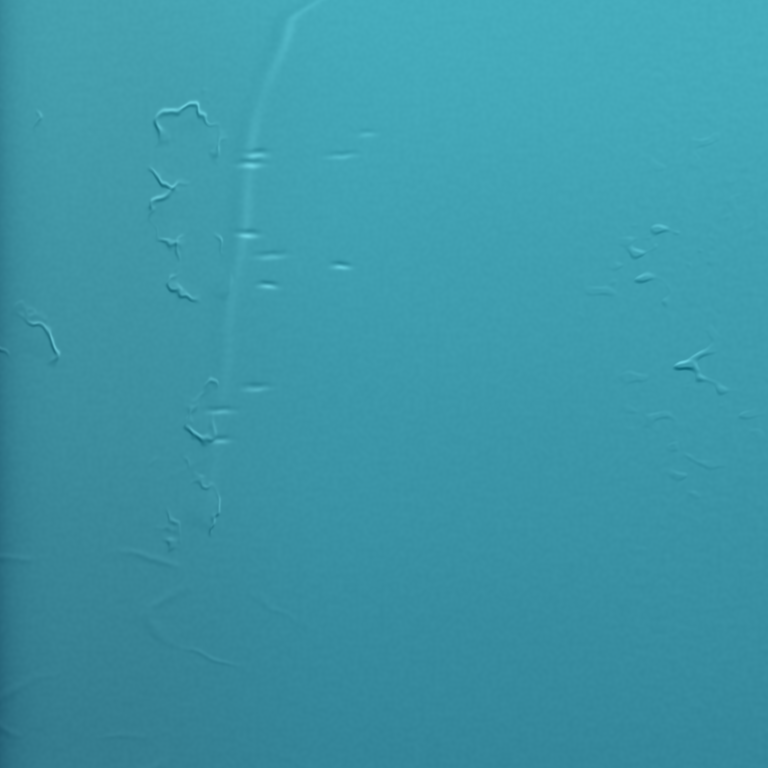
Write a WebGL 1 fragment shader that draws this texture.

```glsl
precision highp float;
// Teal painted plaster wall with a vertical seam, flaked patches and small chips.
uniform vec2 u_resolution;

const vec3 TOP_COLOR = vec3(0.272, 0.675, 0.738);
const vec3 BOTTOM_COLOR = vec3(0.202, 0.525, 0.603);
const vec3 LEFT_TINT = vec3(0.004, -0.035, -0.042);
const vec3 RELIEF_TINT = vec3(0.9, 1.0, 0.98);
const vec2 LIGHT_STEP = vec2(0.0007, 0.0019);
const float EDGE_SHADE = 0.10;
const float GRAIN = 0.013;
const float SEAM_GLOW = 0.055;
const float PATCH_HEIGHT = 0.17;
const float SCUFF_HEIGHT = 0.23;
const float WRINKLE_HEIGHT = 0.045;
const float CHIP_CONTRAST = 0.19;
const int PATCHES = 8;
const int CHIPS = 11;

vec2 hash2(vec2 p) {
  vec3 q = fract(p.xyx * vec3(0.1031, 0.1030, 0.0973));
  q += dot(q, q.yzx + 33.33);
  return fract((q.xx + q.yz) * q.zy);
}

float cornerSlope(vec2 cell, vec2 corner, vec2 f) {
  float angle = 6.2832 * hash2(cell + corner + 17.0).x;
  return dot(vec2(cos(angle), sin(angle)), f - corner);
}

// Gradient noise, about -0.7 to 0.7
float noise(vec2 p) {
  vec2 i = floor(p);
  vec2 f = p - i;
  vec2 u = f * f * f * (f * (f * 6.0 - 15.0) + 10.0);
  float low = mix(cornerSlope(i, vec2(0.0), f), cornerSlope(i, vec2(1.0, 0.0), f), u.x);
  float high = mix(cornerSlope(i, vec2(0.0, 1.0), f), cornerSlope(i, vec2(1.0), f), u.x);
  return mix(low, high, u.y);
}

float bell(float x, float width) {
  return exp(-x * x / (width * width));
}

float seamX(float y) {
  return 0.235 + 0.115 * y + 0.035 * smoothstep(0.84, 1.0, y)
    + 0.04 * smoothstep(0.97, 1.01, y) + 0.008 * noise(vec2(y * 13.0, 4.5));
}

// Raised rims of flaked paint along the seam and the left border
float patchRims(vec2 p) {
  vec2 warp = vec2(noise(p * 21.0), noise(p * 21.0 + 40.0)) * 0.035;
  warp += noise(p * 75.0) * 0.009;
  float height = 0.0;
  for (int i = 0; i < PATCHES; i++) {
    float k = float(i);
    vec2 rnd = hash2(vec2(k, 7.0));
    float y = 0.3 + 0.62 * (k + 0.6 * rnd.y) / float(PATCHES);
    float x = mod(k, 4.0) > 2.5 ? 0.03 : seamX(y) - 0.015 - 0.08 * rnd.x * rnd.x;
    float radius = 0.022 + 0.022 * rnd.y;
    float d = length((p - vec2(x, y)) * vec2(1.1, 0.85) + warp) - radius;
    height += bell(d, 0.0042) + 0.3 * (1.0 - smoothstep(-0.005, 0.005, d));
  }
  float broken = smoothstep(-0.08, 0.38, noise(p * 17.0 + 9.0));
  return PATCH_HEIGHT * height * broken;
}

// Crumbled plaster in a loose column on the right
float scuffs(vec2 p) {
  float column = bell(p.x - 0.885 - 0.025 * sin(p.y * 18.0), 0.06) * bell(p.y - 0.58, 0.17);
  float crumbs = smoothstep(0.12, 0.40, noise(p * vec2(36.0, 62.0) + 3.0));
  float clusters = smoothstep(-0.10, 0.35, noise(p * 15.0 + 21.0));
  float roughness = 0.035 * noise(p * vec2(75.0, 95.0)) * smoothstep(0.76, 0.86, p.x);
  return SCUFF_HEIGHT * (column * crumbs * clusters + roughness);
}

// Faint sagging folds at the lower left
float wrinkles(vec2 p) {
  float fold = noise(p * vec2(5.0, 11.0) + 0.05 * noise(p * 30.0) + 60.0);
  float area = smoothstep(0.45, 0.25, p.x) * smoothstep(0.5, 0.25, p.y);
  return WRINKLE_HEIGHT * area * bell(fold, 0.05) * smoothstep(-0.1, 0.3, noise(p * 8.0 + 5.0));
}

float relief(vec2 p) {
  return patchRims(p) + scuffs(p) + wrinkles(p);
}

// Short level nicks: a bright lip beside a dark one
float chips(vec2 p) {
  float tone = 0.0;
  for (int i = 0; i < CHIPS; i++) {
    vec2 rnd = hash2(vec2(float(i), 53.0));
    vec2 size = hash2(vec2(float(i), 91.0));
    float y = 0.4 + 0.48 * rnd.y;
    vec2 q = p - vec2(seamX(y) + 0.23 * rnd.x * rnd.x * rnd.x, y);
    q.y += 0.1 * q.x * (size.y - 0.7) + 0.002 * noise(p * 60.0);
    float lips = bell(q.y, 0.0032) - 0.55 * bell(q.y - 0.0065, 0.003);
    tone += lips * bell(q.x, 0.009 + 0.009 * size.x) * (0.3 + 0.7 * size.y);
  }
  return CHIP_CONTRAST * tone;
}

void main() {
  vec2 p = gl_FragCoord.xy / u_resolution;

  // Daylight falling from the upper right
  float light = p.y + 0.06 * (p.x - 0.5) + 0.07 * noise(p * vec2(3.0, 4.0));
  vec3 color = mix(BOTTOM_COLOR, TOP_COLOR, clamp(light, 0.0, 1.0));
  color += LEFT_TINT * smoothstep(0.48, 0.12, p.x);
  color -= EDGE_SHADE * exp(-p.x / 0.022) * vec3(0.6, 1.0, 0.9);

  // Seam with a soft shadow on its left
  float dx = p.x - seamX(p.y);
  float seamFade = smoothstep(0.15, 0.9, p.y) * (0.65 + 0.8 * noise(vec2(p.y * 12.0, 2.0)));
  float tone = SEAM_GLOW * seamFade * (bell(dx, 0.007) - 0.4 * bell(dx + 0.016, 0.011));

  tone += relief(p - LIGHT_STEP) - relief(p + LIGHT_STEP);
  tone += chips(p);
  tone += GRAIN * (noise(p * 150.0) + 0.6 * noise(p * vec2(45.0, 90.0)));

  gl_FragColor = vec4(clamp(color + tone * RELIEF_TINT, 0.0, 1.0), 1.0);
}
```
